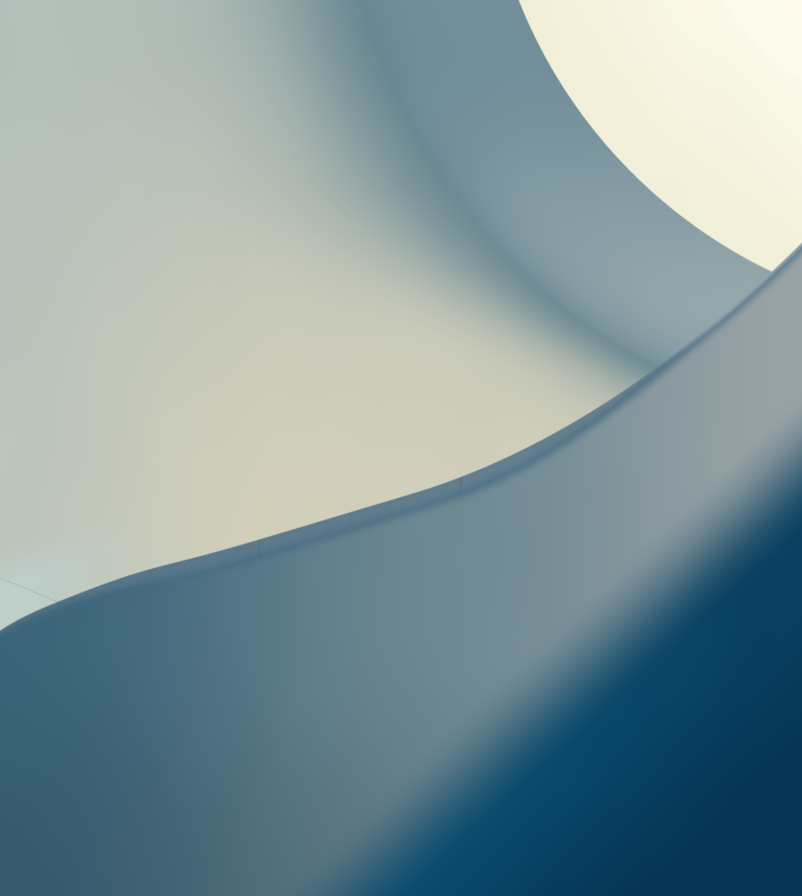
Write a Shadertoy shader that draws this background.

```glsl
const vec3 NAVY = vec3(0.02, 0.20, 0.32);
const vec3 TEAL = vec3(0.035, 0.29, 0.43);
const vec3 CREAM = vec3(0.95, 0.94, 0.85);
const vec3 GLOW = vec3(1.0, 0.99, 0.94);

vec2 gradientAt(vec2 cell) {
    float angle = 6.2832 * fract(sin(dot(cell, vec2(127.1, 311.7))) * 43758.5);
    return vec2(cos(angle), sin(angle));
}

float gradientNoise(vec2 p) {
    vec2 i = floor(p), f = fract(p);
    vec2 u = f * f * (3.0 - 2.0 * f);
    float a = dot(gradientAt(i), f);
    float b = dot(gradientAt(i + vec2(1, 0)), f - vec2(1, 0));
    float c = dot(gradientAt(i + vec2(0, 1)), f - vec2(0, 1));
    float d = dot(gradientAt(i + vec2(1, 1)), f - vec2(1, 1));
    return mix(mix(a, b, u.x), mix(c, d, u.x), u.y);
}

float circleDistance(vec2 p, vec2 center, float radius) {
    return length(p - center) - radius;
}

float segmentDistance(vec2 p, vec2 a, vec2 b) {
    vec2 ab = b - a;
    return length(p - a - ab * clamp(dot(p - a, ab) / dot(ab, ab), 0.0, 1.0));
}

float bell(float x, float width) {
    return exp(-x * x / (width * width));
}

float inside(float dist, float softness) {
    return 1.0 - smoothstep(-softness, softness, dist);
}

float ridgeHeight(float x) {
    float rise = max(x - 0.46, 0.0);
    return 0.296 + 0.30 * x + 0.015 * (1.0 - exp(-x / 0.04))
        + 0.004 * bell(x - 0.15, 0.07) + 0.79 * rise * rise;
}

float ridgeDistance(vec2 p) {
    float slope = (ridgeHeight(p.x + 0.002) - ridgeHeight(p.x - 0.002)) / 0.004;
    return (p.y - ridgeHeight(p.x)) / sqrt(1.0 + slope * slope);
}

// Pale wall with the soft shadow that the ring casts on it
vec3 wallColor(vec2 p, float ringEdge, float ridge, float pixel) {
    vec3 color = mix(vec3(0.82, 0.81, 0.73), vec3(0.71, 0.75, 0.72), smoothstep(0.4, 1.05, p.y));
    color = mix(color, vec3(0.70, 0.75, 0.73), 0.7 * (1.0 - smoothstep(0.0, 0.3, p.x)));
    float lip = bell(p.x, 0.11) * inside(ridge - 0.055, 0.025);
    color = mix(color, vec3(0.75, 0.82, 0.81), 0.8 * lip);
    float crease = segmentDistance(p, vec2(0.0, 0.355), vec2(0.065, 0.328));
    color = mix(color, vec3(0.56, 0.66, 0.68), 0.6 * inside(crease - 0.0004, pixel));
    float reach = mix(0.045, 0.105, smoothstep(0.58, 0.80, p.y));
    float shadow = 0.78 * exp(-pow(max(ringEdge, 0.0) / reach, 1.4));
    return mix(color, vec3(0.34, 0.48, 0.54), shadow);
}

// Blue ring, bright disc and its hot center
vec3 ringColor(vec2 p, float ringEdge, float pixel) {
    vec3 color = mix(vec3(0.45, 0.56, 0.61), vec3(0.60, 0.67, 0.68), smoothstep(0.95, 0.60, p.y));
    color = mix(color, vec3(0.38, 0.50, 0.56), 0.65 * exp(ringEdge / 0.035));
    vec2 discCenter = vec2(1.106, 1.208);
    float disc = circleDistance(p, discCenter, 0.5667);
    vec3 light = mix(CREAM, GLOW, smoothstep(0.0, 0.22, -disc) * 0.65);
    float core = circleDistance(p, discCenter, 0.366);
    light = mix(light, GLOW, 0.6 * inside(core, 0.004));
    return mix(color, light, inside(disc, pixel));
}

// Curved front face with the deep diagonal shade
vec3 faceColor(vec2 p) {
    vec3 color = mix(vec3(0.23, 0.39, 0.47), vec3(0.44, 0.54, 0.58), smoothstep(0.0, 0.55, p.x));
    color = mix(color, vec3(0.60, 0.64, 0.65), smoothstep(0.50, 0.92, p.x));
    color *= 0.90 + 0.10 * smoothstep(0.0, 0.3, p.y);
    float diagonal = (p.x - 0.392 - 1.052 * p.y) / 1.45;
    vec3 deep = mix(TEAL, NAVY, smoothstep(0.02, 0.26, diagonal));
    deep = mix(deep, vec3(0.04, 0.23, 0.35), 0.6 * smoothstep(0.1, 0.4, p.y));
    return mix(color, deep, smoothstep(-0.065, 0.055, diagonal));
}

// Narrow dark rim below the ridge, with evenly spaced seams
vec3 addRim(vec3 color, vec2 p, float ridge, float pixel) {
    float taper = smoothstep(0.0, 0.25, p.x) * (1.0 - smoothstep(0.55, 0.80, p.x));
    float thickness = 0.004 + 0.014 * taper;
    float rim = inside(-ridge - thickness, 0.003);
    color = mix(color, vec3(0.37, 0.48, 0.55), 0.75 * rim);
    color = mix(color, vec3(0.27, 0.41, 0.50), 0.5 * bell(ridge + thickness, 0.006));
    for (int i = 0; i < 3; i++) {
        float seam = abs(p.x - 0.065 - 0.2245 * float(i));
        color = mix(color, vec3(0.25, 0.38, 0.46), 0.4 * rim * inside(seam - 0.0005, pixel));
    }
    float shine = bell(ridge + 0.001, 0.0025) * smoothstep(0.72, 0.82, p.x);
    return mix(color, vec3(0.67, 0.73, 0.75), 0.6 * shine);
}

void mainImage(out vec4 fragColor, in vec2 fragCoord) {
    vec2 p = fragCoord / iResolution.y;
    float pixel = 1.0 / iResolution.y;
    float ridge = ridgeDistance(p);
    float ringEdge = circleDistance(p, vec2(1.036, 1.176), 0.659);

    vec3 color = wallColor(p, ringEdge, ridge, pixel);
    color = mix(color, ringColor(p, ringEdge, pixel), inside(ringEdge, 0.004));
    vec3 face = addRim(faceColor(p), p, ridge, pixel);
    color = mix(color, face, inside(ridge, pixel));
    color += 0.006 * gradientNoise(p * vec2(14.0, 9.0));
    fragColor = vec4(clamp(color, 0.0, 1.0), 1.0);
}
```
